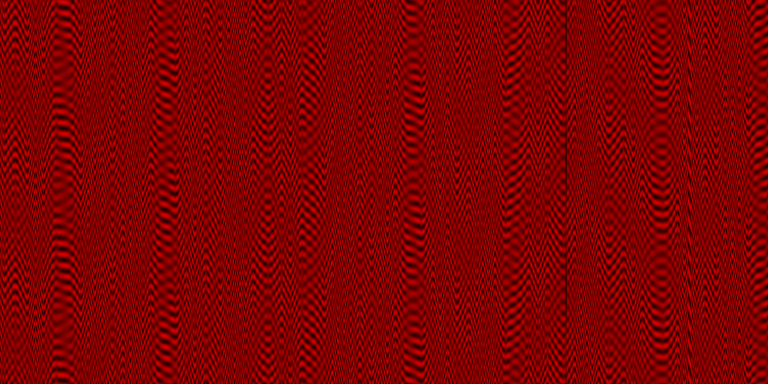
Reproduce this pattern procedurally as a Shadertoy shader.

```glsl
const float FOLDS = 76.0;                     // zigzag slopes across the width
const vec3 ROWS = vec3(35.0, 38.0, 32.0);     // wave cycles down the height
const vec3 LEAN = vec3(1.3, 1.15, -1.0);      // zigzag depth of each wave, in cycles
const vec3 STRENGTH = vec3(0.155, 0.105, 0.11);
const float BASE_RED = 0.495;
const float FOLD_ROUNDING = 0.35;
const float DARK_SEAM_X = 0.737;
const float DASH_SEAM_X = 0.898;
const float SEAM_WIDTH = 0.0016;
const float DASH_ROWS = 22.0;
const float TAU = 6.2831853;

float hash(float n, float seed) {
    vec2 p = fract(vec2(n, seed) * vec2(0.1031, 0.3713) + 0.17);
    p += dot(p, p.yx + 33.33);
    return fract((p.x + p.y) * p.x * 7.31);
}

// Alternating peaks and valleys of uneven height
float foldHeight(float i, float seed) {
    float side = mod(i, 2.0) < 0.5 ? -1.0 : 1.0;
    return side * (0.55 + 0.8 * hash(i, seed));
}

float zigzag(float x, float seed) {
    // Uneven fold spacing
    float t = x * FOLDS + 0.7 * sin(x * 41.0) + 0.4 * sin(x * 97.0 + 1.3);
    float i = floor(t);
    float f = t - i;
    f = mix(f, smoothstep(0.0, 1.0, f), FOLD_ROUNDING);
    return mix(foldHeight(i, seed), foldHeight(i + 1.0, seed), f);
}

// Crossing waves make slim lens-shaped cells inside the chevrons
float weave(vec2 uv) {
    float red = BASE_RED;
    for (int k = 0; k < 3; k++) {
        float seed = float(k) * 1.7 + 0.4;
        float phase = uv.y * ROWS[k] + LEAN[k] * zigzag(uv.x, seed);
        red += STRENGTH[k] * sin(TAU * phase + seed);
    }
    return red;
}

float seamMask(float x, float center, float width) {
    float blur = 0.5 / iResolution.x;
    return 1.0 - smoothstep(width - blur, width + blur, abs(x - center));
}

float addSeams(float red, vec2 uv) {
    float darkLine = seamMask(uv.x, DARK_SEAM_X, SEAM_WIDTH * 0.6);
    float shade = 0.28 + 0.18 * sin(TAU * uv.y * 3.0);
    red = mix(red, shade, 0.75 * darkLine);

    // Slanted bright and dark dashes
    float across = (uv.x - DASH_SEAM_X) / SEAM_WIDTH;
    float dash = 0.5 + 0.38 * sin(TAU * uv.y * DASH_ROWS + across * 1.4);
    return mix(red, dash, 0.85 * seamMask(uv.x, DASH_SEAM_X, SEAM_WIDTH * 1.3));
}

void mainImage(out vec4 fragColor, in vec2 fragCoord) {
    vec2 uv = fragCoord / iResolution.xy;

    // Two taps across the pixel soften the steep slopes
    vec2 tap = vec2(0.25 / iResolution.x, 0.0);
    float red = 0.5 * (weave(uv - tap) + weave(uv + tap));
    red = addSeams(red, uv);

    fragColor = vec4(clamp(red, 0.0, 1.0), 0.0, 0.0, 1.0);
}
```
